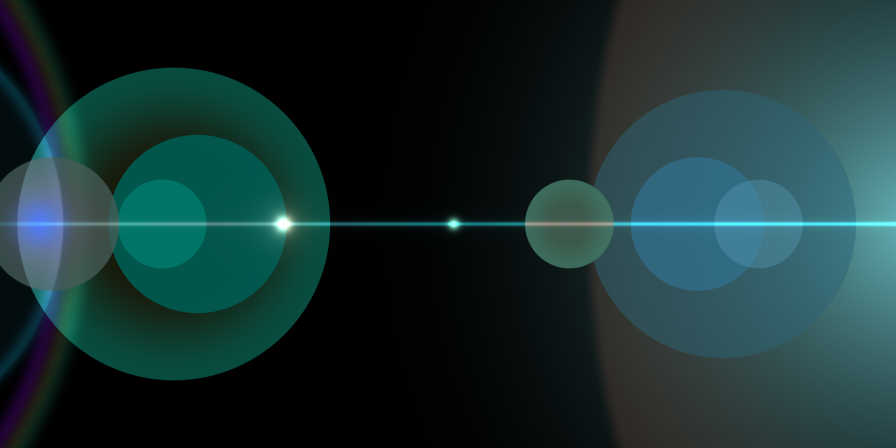
A WebGL 2 fragment shader for this background:

```glsl
#version 300 es
precision highp float;
// Teal lens flare: translucent discs, rainbow arcs and sparks strung on a horizontal streak.
uniform vec2 u_resolution;
out vec4 fragColor;

const float AXIS = 0.5; // height of the streak, in canvas heights

// Distance from a point on the axis.
float axisDistance(vec2 p, float x) {
    return length(p - vec2(x, AXIS));
}

// Filled circle coverage with an edge of the given softness.
float discMask(vec2 p, float x, float radius, float soft) {
    return 1.0 - smoothstep(-soft, soft, axisDistance(p, x) - radius);
}

float bell(float d, float width) {
    return exp(-d * d / (width * width));
}

// Blends a disc that shades from its core colour to its rim colour.
vec3 blendDisc(vec3 base, vec2 p, float x, float radius, vec3 core, vec3 rim, float alpha, float soft) {
    float t = smoothstep(0.35, 1.0, axisDistance(p, x) / radius);
    return mix(base, mix(core, rim, t), alpha * discMask(p, x, radius, soft));
}

// Thin glowing arc of a circle centred on the axis.
vec3 arc(vec2 p, float x, float radius, float width, vec3 tint) {
    return tint * bell(axisDistance(p, x) - radius, width);
}

// Bright core inside a wider halo.
vec3 spark(vec2 p, float x, float size, vec3 core, vec3 halo, float spread) {
    float d = axisDistance(p, x);
    return core * bell(d, size) + halo * exp(-d / spread);
}

void main() {
    vec2 p = gl_FragCoord.xy / u_resolution.y;
    float soft = 0.75 / u_resolution.y;

    // Light entering from the right
    float reach = max(0.0, 1.0 - axisDistance(p, 2.06) / 1.36);
    vec3 color = vec3(0.41, 0.72, 0.74) * pow(reach, 2.3);

    // Huge warm veil, strongest along its left rim
    float depth = 1.953 - axisDistance(p, 3.263);
    color += vec3(0.125, 0.070, 0.050) * smoothstep(-0.015, 0.025, depth)
           * (1.0 - smoothstep(0.02, 0.60, depth));

    // Blue ghosts on the right
    vec3 slate = vec3(0.17, 0.39, 0.46);
    vec3 blue = vec3(0.19, 0.46, 0.60);
    vec3 pale = vec3(0.33, 0.58, 0.68);
    color = blendDisc(color, p, 1.612, 0.299, slate, slate, 0.50, soft);
    color = blendDisc(color, p, 1.557, 0.149, blue, blue, 0.60, soft);
    color = blendDisc(color, p, 1.693, 0.099, pale, pale, 0.45, soft);

    // Green ghost right of the middle
    color = blendDisc(color, p, 1.271, 0.099, vec3(0.25, 0.37, 0.31), vec3(0.25, 0.45, 0.38), 0.92, soft);

    // Nested green ghosts on the left
    vec3 teal = vec3(0.00, 0.35, 0.31);
    vec3 jade = vec3(0.00, 0.46, 0.41);
    color = blendDisc(color, p, 0.388, 0.349, vec3(0.10, 0.09, 0.03), vec3(0.03, 0.30, 0.25), 1.0, soft);
    color = blendDisc(color, p, 0.441, 0.199, teal, teal, 0.95, soft);
    color = blendDisc(color, p, 0.362, 0.099, jade, jade, 0.95, soft);

    // Rainbow arcs sweeping past the left border
    color += vec3(0.012, 0.050, 0.060) * discMask(p, -0.349, 0.490, soft * 2.0);
    color += arc(p, -0.349, 0.482, 0.018, vec3(0.01, 0.13, 0.16));
    color += arc(p, -0.779, 0.915, 0.020, vec3(0.12, 0.01, 0.20));
    color += arc(p, -0.779, 0.945, 0.018, vec3(0.10, 0.08, 0.03));
    color += arc(p, -0.779, 0.965, 0.020, vec3(0.02, 0.11, 0.08));

    // Grey ghost with a bright lens-shaped overlap and a blue heart
    color = blendDisc(color, p, 0.117, 0.149, vec3(0.32, 0.34, 0.35), vec3(0.27, 0.36, 0.34), 0.78, soft);
    float lens = discMask(p, 0.388, 0.349, soft) * discMask(p, -0.349, 0.490, soft * 2.0);
    float heart = axisDistance(p, 0.089);
    color += vec3(0.16, 0.14, 0.20) * lens * bell(heart, 0.17);
    color = mix(color, vec3(0.30, 0.47, 1.0), 0.85 * bell(heart, 0.052));

    // Horizontal streak, pinkish where it crosses the ghosts
    float height = abs(p.y - AXIS);
    float streak = bell(height, 0.0042) + 0.18 * exp(-height / 0.010);
    float pink = max(bell(p.x - 0.42, 0.28), discMask(p, 1.271, 0.099, soft));
    vec3 streakColor = mix(vec3(0.08, 0.46, 0.49), vec3(0.36, 0.20, 0.22), pink);
    color += streakColor * streak * smoothstep(-0.2, 0.4, p.x) * mix(0.85, 1.0, p.x * 0.5);

    // Sparks
    color += spark(p, 0.633, 0.017, vec3(0.75, 0.80, 0.70), vec3(0.55, 0.42, 0.38), 0.024);
    color += spark(p, 1.013, 0.012, vec3(0.55, 0.85, 0.70), vec3(0.08, 0.30, 0.26), 0.009);

    fragColor = vec4(clamp(color, 0.0, 1.0), 1.0);
}
```
